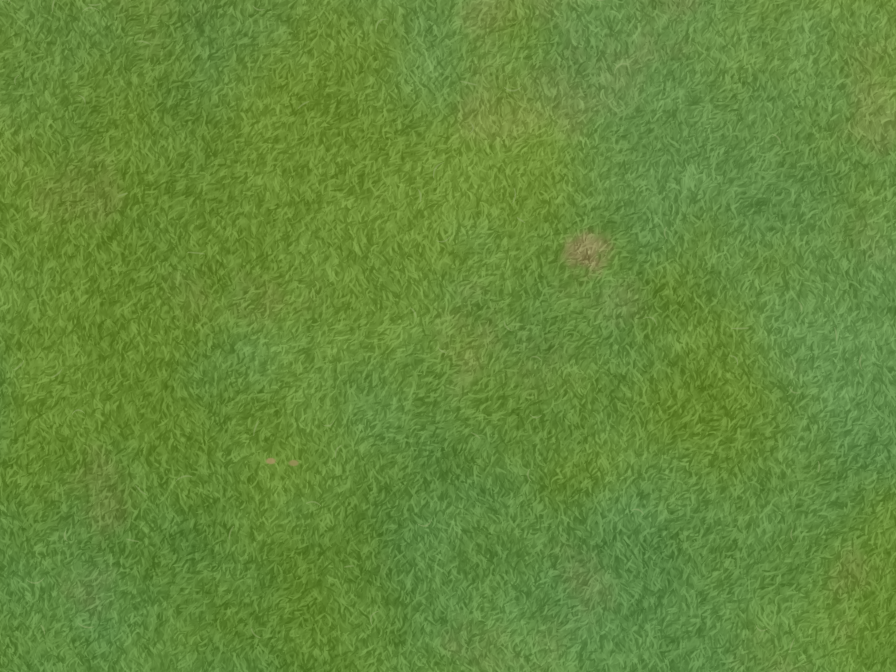
Write a Shadertoy shader that draws this texture.

```glsl
// A mown lawn seen from above: layers of short, soft blades on jittered grids,
// tinted by broad noise patches of warm and cool green, with a few pale straws,
// one worn spot and two small dry leaves.

const vec3 GRASS = vec3(0.395, 0.540, 0.238);
const vec3 TONE_STEP = vec3(0.112, 0.118, 0.105);  // colour change per unit tone
const vec3 WARM_SHIFT = vec3(0.022, 0.004, -0.030);
const vec3 COOL_SHIFT = vec3(-0.010, 0.004, 0.050);
const vec3 STRAW = vec3(0.60, 0.67, 0.45);
const vec3 DRY = vec3(0.57, 0.54, 0.36);
const vec3 LEAF = vec3(0.66, 0.58, 0.40);

const int BLADE_LAYERS = 6;
const float BLADE_CELL = 0.0135;
const float BLADE_LENGTH = 0.0095;   // half length
const float BLADE_WIDTH = 0.0016;    // half width
const float BLADE_OPACITY = 0.72;
const float EDGE_SOFTNESS = 0.0014;
const float LEAN = 0.30;             // mean angle from upright, to the right
const float LEAN_SPREAD = 2.0;

const float STRAW_CELL = 0.055;
const float STRAW_LENGTH = 0.013;
const float STRAW_CHANCE = 0.16;

const vec2 WORN_SPOT = vec2(0.875, 0.625);
const float WORN_RADIUS = 0.046;
const vec2 LEAF_A = vec2(0.403, 0.314);
const vec2 LEAF_B = vec2(0.437, 0.311);

float hash(vec2 p) {
    return fract(sin(dot(p, vec2(127.1, 311.7))) * 43758.5453);
}

float noise(vec2 p) {
    vec2 i = floor(p), f = fract(p);
    f = f * f * (3.0 - 2.0 * f);
    return mix(mix(hash(i), hash(i + vec2(1, 0)), f.x),
               mix(hash(i + vec2(0, 1)), hash(i + vec2(1, 1)), f.x), f.y);
}

// Fractal noise, about 0 to 1
float fbm(vec2 p) {
    float sum = 0.0, amp = 0.53;
    for (int i = 0; i < 4; i++) {
        sum += amp * noise(p);
        p = mat2(1.6, 1.2, -1.2, 1.6) * p + 7.3;
        amp *= 0.5;
    }
    return sum;
}

// Coverage of one bent, tapered blade centred on the origin
float blade(vec2 d, float angle, float halfLength, float halfWidth, float bend) {
    float c = cos(angle), s = sin(angle);
    vec2 q = vec2(c * d.x - s * d.y, s * d.x + c * d.y);
    float along = q.y / halfLength;
    q.x += bend * halfLength * along * along;
    float width = halfWidth * (1.0 - 0.5 * min(along * along, 1.0));
    float dist = length(vec2(q.x, max(abs(q.y) - halfLength, 0.0)));
    return 1.0 - smoothstep(width - EDGE_SOFTNESS, width + EDGE_SOFTNESS, dist);
}

// Paints one blade per cell over the tone carried in
float bladeLayer(vec2 p, float seed, float flow, float tone) {
    vec2 g = p / BLADE_CELL + seed * vec2(0.37, 0.61);
    vec2 home = floor(g);
    for (int k = 0; k < 9; k++) {
        vec2 cell = home + vec2(k % 3 - 1, k / 3 - 1);
        vec2 id = cell + seed * 17.3;
        vec2 root = cell + vec2(hash(id), hash(id + 41.7));
        float angle = LEAN + flow + LEAN_SPREAD * (hash(id + 83.1) - 0.5);
        float size = BLADE_LENGTH * mix(0.55, 1.0, hash(id + 12.9));
        float bend = 0.6 * (hash(id + 65.3) - 0.5);
        float cover = blade((g - root) * BLADE_CELL, angle, size, BLADE_WIDTH, bend);
        float bladeTone = 2.0 * hash(id + 29.4) - 1.0;
        tone = mix(tone, bladeTone, BLADE_OPACITY * cover);
    }
    return tone;
}

// Coverage of the sparse, longer pale straws
float straws(vec2 p) {
    vec2 g = p / STRAW_CELL;
    float cover = 0.0;
    for (int k = 0; k < 9; k++) {
        vec2 cell = floor(g) + vec2(k % 3 - 1, k / 3 - 1);
        vec2 root = cell + vec2(hash(cell + 5.2), hash(cell + 9.6));
        float size = STRAW_LENGTH * mix(0.5, 1.0, hash(cell + 3.8));
        float bend = 1.2 * (hash(cell + 14.1) - 0.5);
        float shape = blade((g - root) * STRAW_CELL, 6.28 * hash(cell + 21.5),
                            size, 0.0013, bend);
        cover = max(cover, shape * step(hash(cell + 33.3), STRAW_CHANCE));
    }
    return cover;
}

float leaf(vec2 d) {
    return 1.0 - smoothstep(0.6, 1.3, length(d / vec2(0.0075, 0.0048)));
}

void mainImage(out vec4 fragColor, in vec2 fragCoord) {
    vec2 p = fragCoord / iResolution.y;

    // Blades, over a soft undergrowth
    float flow = 1.4 * (noise(p * 14.0) - 0.5);
    float tone = 1.4 * (noise(p * 170.0) - 0.5) - 0.2;
    for (int i = 0; i < BLADE_LAYERS; i++)
        tone = bladeLayer(p, float(i + 1), flow, tone);

    // Clumps and broad patches of light and hue
    tone += 0.55 * (fbm(p * 22.0) - 0.5) + 0.75 * (fbm(p * 4.0 + 3.1) - 0.5);
    float cool = smoothstep(0.25, 0.75, fbm(p * 3.2 + 11.7));
    vec3 color = GRASS + TONE_STEP * tone + mix(WARM_SHIFT, COOL_SHIFT, cool);
    color += vec3(0.030, 0.004, -0.004) * (p.y - 0.5);

    // Faint yellowing, the worn spot and the loose bits
    float faded = smoothstep(0.58, 0.80, fbm(p * 7.0 + 27.0));
    color = mix(color, DRY + TONE_STEP * tone, 0.25 * faded);
    float ragged = length(p - WORN_SPOT) + 0.035 * (fbm(p * 45.0) - 0.5);
    float worn = 1.0 - smoothstep(0.2 * WORN_RADIUS, WORN_RADIUS, ragged);
    color = mix(color, DRY + 1.3 * TONE_STEP * tone, 0.85 * worn);
    color = mix(color, STRAW, 0.50 * straws(p));
    color = mix(color, LEAF, 0.8 * max(leaf(p - LEAF_A), 0.8 * leaf(p - LEAF_B)));

    fragColor = vec4(clamp(color, 0.0, 1.0), 1.0);
}
```
